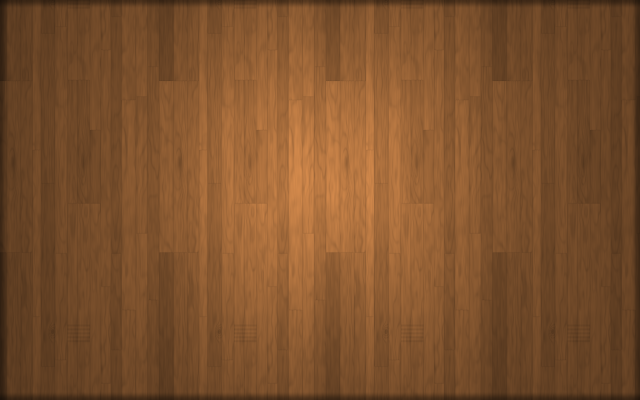
Write a Shadertoy shader that draws this texture.

```glsl
// Narrow brown wooden floor planks in a repeating tile, under a warm spotlight with dark borders.

// Lengths are in canvas heights; tile positions run 0..1 from its top left corner.
const vec2 TILE = vec2(0.4167, 0.8333);
const float TILE_START = 0.1375;
const vec3 WOOD = vec3(1.0, 0.65, 0.358);
const float SEAM_WIDTH = 0.0025;
const float SIDE_SEAM_DEPTH = 0.09;
const float BUTT_SEAM_DEPTH = 0.06;
const float TONE_CONTRAST = 0.85;
const float FIBRE_DEPTH = 0.09;
const float STREAK_DEPTH = 0.08;
const float RING_DEPTH = 0.065;
const vec2 LIGHT_CENTER = vec2(0.5, 0.55);
const float LIGHT_RADIUS = 0.46;
const float LIGHT_FLOOR = 0.355;
const float LIGHT_GAIN = 0.425;
const float BORDER_WIDTH = 0.022;
const float BORDER_SHADE = 0.6;

const int PLANKS = 14;
const float EDGE[15] = float[15](0.0, 0.075, 0.135, 0.21, 0.275, 0.335, 0.4, 0.485,
    0.555, 0.625, 0.71, 0.795, 0.865, 0.915, 1.0);
// Upper and lower butt joint of each plank
const vec2 JOINT[14] = vec2[14](
    vec2(0.08, 0.76), vec2(0.24, 0.61), vec2(0.24, 0.61), vec2(0.39, 0.61), vec2(0.15, 0.86),
    vec2(0.05, 0.76), vec2(0.30, 0.93), vec2(0.29, 0.70), vec2(0.20, 0.90), vec2(0.2425, 0.7575),
    vec2(0.2425, 0.7575), vec2(0.2425, 0.7575), vec2(0.45, 0.95), vec2(0.10, 0.55));
// Tone of the piece outside and between the joints
const vec2 TONE[14] = vec2[14](
    vec2(1.01, 1.04), vec2(1.03, 0.99), vec2(1.02, 0.95), vec2(1.04, 0.94), vec2(1.02, 1.04),
    vec2(0.92, 0.91), vec2(1.04, 1.05), vec2(1.04, 1.02), vec2(0.91, 0.92), vec2(0.81, 1.01),
    vec2(0.94, 0.99), vec2(0.95, 0.98), vec2(1.07, 1.08), vec2(0.91, 0.93));
// Knots: centre and radii
const vec4 KNOT[3] = vec4[3](vec4(0.753, 0.488, 0.032, 0.085),
    vec4(0.172, 0.488, 0.025, 0.070), vec4(0.985, 0.995, 0.020, 0.018));

float hash(vec2 p) {
    return fract(sin(dot(p, vec2(127.1, 311.7))) * 43758.5453);
}

float noise(vec2 p) {
    vec2 i = floor(p), f = fract(p);
    f = f * f * (3.0 - 2.0 * f);
    return mix(mix(hash(i), hash(i + vec2(1, 0)), f.x),
               mix(hash(i + vec2(0, 1)), hash(i + vec2(1, 1)), f.x), f.y);
}

// Fibres, streaks and contour rings bent around the knots
float grain(vec2 tilePos, float seed) {
    vec2 g = tilePos * TILE + vec2(seed * 17.0, seed * 9.0);
    float fibre = noise(g * vec2(420.0, 40.0)) - 0.5;
    float streak = noise(g * vec2(130.0, 9.0)) - 0.5;
    float field = 6.0 * noise(g * vec2(34.0, 3.0)) + 0.8 * noise(g * vec2(120.0, 30.0));
    float core = 0.0;
    for (int k = 0; k < 3; k++) {
        vec2 d = tilePos - KNOT[k].xy;
        d = (d - round(d)) / KNOT[k].zw;
        float r2 = dot(d, d);
        field += 3.5 * exp(-r2);
        core += 0.15 * exp(-9.0 * r2) + 0.05 * exp(-r2);
    }
    // Rings fade in and out along the board
    float ring = pow(0.5 + 0.5 * cos(6.2832 * field), 4.0) - 0.27;
    float ringFade = 0.4 + 1.2 * noise(g * vec2(60.0, 12.0) + 31.0);
    return 1.0 + FIBRE_DEPTH * fibre + STREAK_DEPTH * streak
        - RING_DEPTH * ring * ringFade - core;
}

// Brightness of the floor before lighting
float planks(vec2 p) {
    vec2 t = fract(vec2(p.x - TILE_START, 1.0 - p.y) / TILE);
    int id = 0;
    for (int i = 1; i < PLANKS; i++) if (t.x >= EDGE[i]) id = i;

    vec2 joint = JOINT[id];
    bool between = t.y > joint.x && t.y < joint.y;
    float tone = mix(1.0, between ? TONE[id].y : TONE[id].x, TONE_CONTRAST);
    float seed = hash(vec2(float(id), between ? 1.0 : 0.0));

    // Thin shadows at the side seams and butt joints
    float side = min(t.x - EDGE[id], EDGE[id + 1] - t.x) * TILE.x;
    float butt = min(abs(t.y - joint.x), abs(t.y - joint.y)) * TILE.y;
    float seam = max(SIDE_SEAM_DEPTH * (1.0 - smoothstep(0.0, SEAM_WIDTH, side)),
                     BUTT_SEAM_DEPTH * (1.0 - smoothstep(0.0, SEAM_WIDTH, butt)));

    // Cross-grain ripple on two neighbouring planks
    float wrapY = t.y - round(t.y);
    float ripple = (id == 1 || id == 2) ? 1.0 - smoothstep(0.025, 0.034, abs(wrapY)) : 0.0;
    ripple *= 0.08 * (0.5 + 0.5 * cos(6.2832 * wrapY * 85.0));

    // Unwrap the outer piece so its grain runs on across the tile border
    if (t.y < joint.x) t.y += 1.0;
    return tone * grain(t, seed) * (1.0 - seam) - ripple;
}

void mainImage(out vec4 fragColor, in vec2 fragCoord) {
    // Average four samples for smooth edges
    float wood = 0.0;
    for (int s = 0; s < 4; s++) {
        vec2 offset = vec2(s % 2, s / 2) * 0.5 - 0.25;
        wood += 0.25 * planks((fragCoord + offset) / iResolution.y);
    }

    // Spotlight and dark border
    vec2 p = fragCoord / iResolution.y;
    vec2 size = iResolution.xy / iResolution.y;
    float d = length(p - LIGHT_CENTER * size) / LIGHT_RADIUS;
    float light = LIGHT_FLOOR + LIGHT_GAIN * exp(-pow(d, 1.5));
    vec2 inset = min(p, size - p);
    vec2 border = mix(vec2(BORDER_SHADE), vec2(1.0), smoothstep(0.0, BORDER_WIDTH, inset));
    fragColor = vec4(WOOD * wood * light * border.x * border.y, 1.0);
}
```
